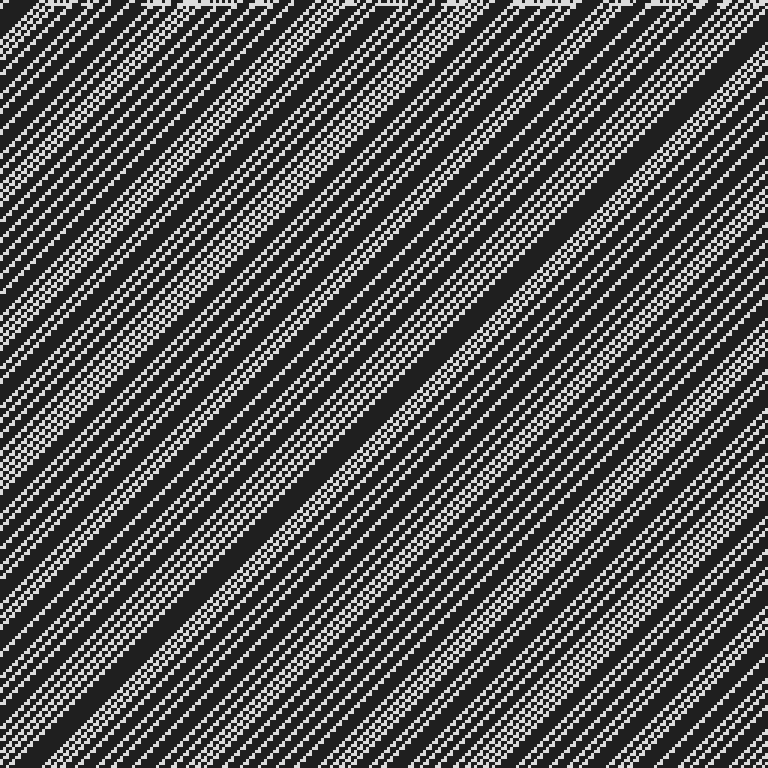
This pattern is drawn by a WebGL 1 fragment shader. Its source:

```glsl
precision highp float;
// Cellular automaton: sawtooth lines, one then two cells wide, drifting one cell left per row.

uniform vec2 u_resolution;

const float CELLS = 256.0;              // cells across and down, also the repeat of the first row
const float SEED = 17.0;
const float QUIET_START = 3.0;          // wide empty band
const float QUIET_END = 13.0;
const float SLOT = 6.0;                 // mean spacing of the loose lines
const float SLOT_JITTER = 4.0;          // positions a line may take in its slot
const float STRIP_PERIOD = 47.5;        // spacing of the dense strips
const float STRIP_CENTER = 16.0;
const float STRIP_HALF_WIDTH = 4.6;
const float STRIP_PITCH = 3.0;          // line spacing inside a strip
const float RUN_LENGTH = 4.0;           // first two rows: groups that die out
const float RUN_CHANCE = 0.35;
const vec3 DARK = vec3(0.12);
const vec3 LIGHT = vec3(0.86);

float hash(float n) {
    n = fract((n + SEED) * 0.1031);
    n *= n + 33.33;
    n *= n + n;
    return fract(n);
}

float wrapColumn(float column) {
    return floor(mod(column + 0.5, CELLS));
}

// Candidate lines: evenly packed in dense strips, one per slot elsewhere.
float candidate(float column) {
    float c = wrapColumn(column);
    if (c >= QUIET_START && c < QUIET_END) return 0.0;
    float halfPeriod = 0.5 * STRIP_PERIOD;
    float stripDistance = abs(mod(c - STRIP_CENTER + halfPeriod, STRIP_PERIOD) - halfPeriod);
    if (stripDistance < STRIP_HALF_WIDTH) {
        return 1.0 - step(0.5, mod(c - QUIET_END + 0.25, STRIP_PITCH) - 0.25);
    }
    float slot = floor((c + 0.5) / SLOT);
    float lineCell = floor(hash(slot) * SLOT_JITTER);
    return 1.0 - step(0.5, abs(c - slot * SLOT - lineCell));
}

// A line needs two free cells on its left.
float lineAt(float column) {
    return candidate(column) * (1.0 - max(candidate(column - 1.0), candidate(column - 2.0)));
}

// Short-lived groups: alternate cells, then a solid run, then nothing.
float startingRun(float c, float row) {
    float group = floor((c + 0.5) / RUN_LENGTH);
    float alive = step(hash(group + 300.0), RUN_CHANCE);
    return row < 0.5 ? alive * mod(c, 2.0) : alive;
}

float cellState(vec2 cell) {
    float row = max(cell.y, 0.0);
    float column = cell.x + row;

    // Each line is widened on every second row, in its own phase.
    float phase = step(0.5, hash(wrapColumn(column - 1.0) + 600.0));
    float widened = step(0.5, mod(row + phase + 0.25, 2.0) - 0.25);
    float lit = max(lineAt(column), lineAt(column - 1.0) * widened);
    return row < 1.5 ? max(lit, startingRun(wrapColumn(column), row)) : lit;
}

void main() {
    vec2 uv = gl_FragCoord.xy / u_resolution;
    vec2 position = vec2(uv.x, 1.0 - uv.y) * CELLS;

    // Box filter over the pixel footprint softens the cell edges.
    vec2 footprint = CELLS / u_resolution;
    vec2 low = floor(position - 0.5 * footprint);
    vec2 high = floor(position + 0.5 * footprint);
    vec2 cover = clamp((position + 0.5 * footprint - high) / footprint, 0.0, 1.0);
    float upper = mix(cellState(low), cellState(vec2(high.x, low.y)), cover.x);
    float lower = mix(cellState(vec2(low.x, high.y)), cellState(high), cover.x);

    gl_FragColor = vec4(mix(DARK, LIGHT, mix(upper, lower, cover.y)), 1.0);
}
```
